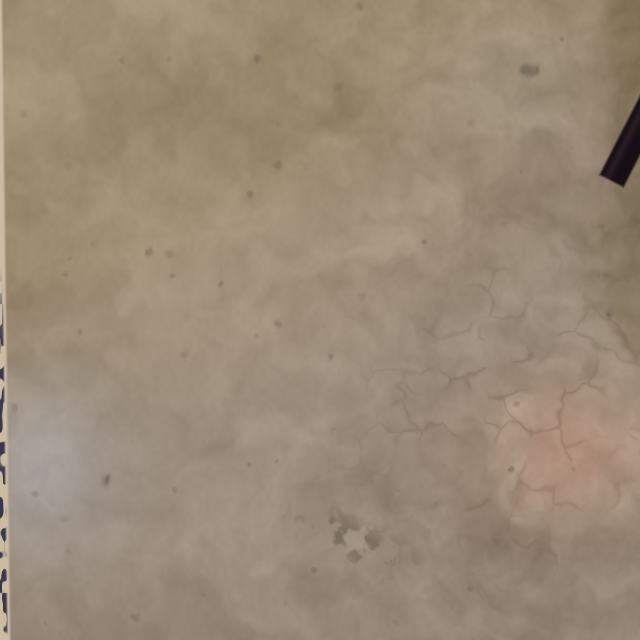
This texture is drawn by a WebGL 2 fragment shader. Its source:

```glsl
#version 300 es
precision highp float;
// A worn, polished concrete floor: layered value noise gives the mottled tone,
// warped Voronoi borders give broken hairline cracks, grid cells give specks.
// Soft glows, a patterned left border and a dark bar complete the scene.

uniform vec2 u_resolution;
out vec4 fragColor;

const vec3 CONCRETE = vec3(0.603, 0.540, 0.455);
const vec3 WARM_TINT = vec3(0.012, 0.004, -0.020);
const vec3 GREY_TINT = vec3(0.004, 0.004, 0.022);
const vec3 COOL_GLOW = vec3(0.050, 0.080, 0.125);
const vec3 PINK_GLOW = vec3(0.075, 0.008, 0.000);
const vec3 OLIVE_SHADE = vec3(-0.085, -0.080, -0.100);
const vec3 STAIN = vec3(0.36, 0.32, 0.27);
const vec3 BAR_DARK = vec3(0.085, 0.060, 0.085);
const vec3 BAR_SHEEN = vec3(0.20, 0.14, 0.16);
const vec3 BORDER_CREAM = vec3(0.80, 0.73, 0.64);
const vec3 BORDER_BLUE = vec3(0.22, 0.22, 0.30);
const float CLOUD_CONTRAST = 0.15;
const float MOTTLE_CONTRAST = 0.085;
const float GRAIN_CONTRAST = 0.014;
const float CRACK_CELLS = 16.0;
const float CRACK_DEPTH = 0.055;
const float EDGE = 0.003;

float hash(vec2 p) {
    return fract(sin(dot(p, vec2(127.1, 311.7))) * 43758.5453);
}

vec2 hash2(vec2 p) {
    return vec2(hash(p), hash(p + 57.3));
}

float noise(vec2 p) {
    vec2 i = floor(p), f = fract(p);
    f = f * f * (3.0 - 2.0 * f);
    return mix(mix(hash(i), hash(i + vec2(1, 0)), f.x),
               mix(hash(i + vec2(0, 1)), hash(i + vec2(1, 1)), f.x), f.y);
}

float fbm(vec2 p) {
    float sum = 0.0, amp = 0.5;
    for (int i = 0; i < 4; i++) {
        sum += amp * noise(p);
        p = mat2(1.6, 1.2, -1.2, 1.6) * p + 7.1;
        amp *= 0.5;
    }
    return sum / 0.94;
}

// Gap between the two nearest cell points: zero on cell borders
float cellBorder(vec2 p) {
    vec2 cell = floor(p);
    float near = 9.0, second = 9.0;
    for (int y = -1; y <= 1; y++)
    for (int x = -1; x <= 1; x++) {
        vec2 c = cell + vec2(x, y);
        float d = length(c + hash2(c) - p);
        second = min(second, max(near, d));
        near = min(near, d);
    }
    return second - near;
}

float glow(vec2 p, vec2 center, vec2 size) {
    vec2 d = (p - center) / size;
    return exp(-dot(d, d));
}

// One soft speck in some cells, of varied size and strength
float specks(vec2 p, float cells, float share, float radius) {
    vec2 cell = floor(p * cells);
    vec2 center = (cell + 0.2 + 0.6 * hash2(cell + 3.7)) / cells;
    float r = radius * (0.6 + 0.8 * hash(cell + 9.2));
    float d = length(p - center) + 0.005 * (noise(p * 170.0) - 0.5);
    float strength = 0.3 + 0.7 * hash(cell + 14.8);
    return step(hash(cell + 21.4), share) * strength * (1.0 - smoothstep(0.2 * r, 1.4 * r, d));
}

vec3 floorColor(vec2 p) {
    vec2 warp = vec2(fbm(p * 13.0), fbm(p * 13.0 + 31.0)) - 0.5;
    float lowerRight = glow(p, vec2(0.82, 0.36), vec2(0.24, 0.24));

    // Clouds, mottling and fine grain
    float cloud = fbm(p * vec2(4.0, 6.0) + warp) - 0.5;
    float mottle = fbm(p * 26.0 + 2.0 * warp) - 0.5;
    float grain = noise(p * vec2(170.0, 100.0)) - 0.5;
    float patchy = 0.7 + 0.6 * smoothstep(0.2, 0.8, p.x);
    vec3 col = CONCRETE + CLOUD_CONTRAST * cloud
             + MOTTLE_CONTRAST * patchy * mottle + GRAIN_CONTRAST * grain;

    // Broad light and tint
    float upperLeft = smoothstep(0.35, 0.95, p.y + 0.5 * (0.5 - p.x));
    col += mix(GREY_TINT, WARM_TINT, upperLeft);
    col += COOL_GLOW * glow(p, vec2(0.06, 0.28), vec2(0.10, 0.13));
    col += 0.25 * COOL_GLOW * glow(p, vec2(0.12, 0.24), vec2(0.24, 0.22));
    col += 0.35 * COOL_GLOW * glow(p, vec2(0.80, 0.88), vec2(0.15, 0.14));
    col += PINK_GLOW * glow(p + 0.06 * warp, vec2(0.89, 0.29), vec2(0.12, 0.085));
    col += OLIVE_SHADE * smoothstep(0.91, 1.01, p.x + 0.1 * warp.x) * smoothstep(0.36, 0.50, p.y);
    col -= 0.035 * glow(p, vec2(0.58, 0.24), vec2(0.16, 0.13));
    col -= 0.030 * glow(p, vec2(0.90, 0.08), vec2(0.20, 0.12));
    col -= 0.030 * glow(p, vec2(0.22, 0.20), vec2(0.13, 0.025));

    // Broken hairline cracks and faintly paler plates
    vec2 jag = vec2(noise(p * 55.0), noise(p * 55.0 + 17.0)) - 0.5;
    float border = cellBorder((p + 0.07 * warp + 0.012 * jag) * CRACK_CELLS);
    float crack = 1.0 - smoothstep(0.0, 0.13, border);
    float broken = smoothstep(0.42, 0.72, noise(p * 27.0 + 5.0));
    col -= CRACK_DEPTH * crack * broken * lowerRight;
    col += 0.018 * smoothstep(0.05, 0.3, border) * lowerRight * broken;

    // Specks, a diagonal band of scuffs and two larger spots
    float spots = 0.75 * specks(p, 13.0, 0.13, 0.0055) * (0.4 + 0.6 * smoothstep(0.3, 0.6, p.x))
                + 0.35 * specks(p + 0.37, 24.0, 0.08, 0.0060);
    vec2 q = p - vec2(0.56, 0.15);
    vec2 slanted = vec2(0.86 * q.x - 0.51 * q.y, 0.51 * q.x + 0.86 * q.y);
    float scuff = glow(slanted, vec2(0.0), vec2(0.12, 0.030)) * smoothstep(0.50, 0.70, fbm(p * 38.0));
    float large = 0.55 * glow(p + 0.03 * jag, vec2(0.83, 0.885), vec2(0.011, 0.013))
                + 0.65 * glow(p + 0.03 * jag, vec2(0.165, 0.247), vec2(0.009, 0.008));
    return mix(col, STAIN, clamp(spots + 0.6 * scuff + large, 0.0, 0.8));
}

void main() {
    vec2 p = gl_FragCoord.xy / u_resolution;
    vec3 col = floorColor(p);

    // Patterned border on the left, with a pale rim
    float rim = 0.016 - 0.013 * p.y;
    float pattern = smoothstep(0.48, 0.62, noise(p * vec2(140.0, 60.0))) * (1.0 - smoothstep(0.45, 0.6, p.y));
    vec3 trim = mix(BORDER_CREAM, BORDER_BLUE, pattern * (1.0 - smoothstep(rim - 0.007, rim - 0.002, p.x)));
    col = mix(trim, col, smoothstep(rim - EDGE, rim + EDGE, p.x));

    // Dark slanted bar at the right, with a blunt foot
    vec2 q = p - vec2(0.957, 0.72);
    float across = dot(q, vec2(0.89, -0.456));
    float lengthwise = dot(q, vec2(0.456, 0.89));
    float bar = max(max(abs(across) - 0.021, 0.703 - p.y), -0.003 - lengthwise);
    float sheen = 0.6 * glow(vec2(across, 0.0), vec2(-0.008, 0.0), vec2(0.006));
    col = mix(mix(BAR_DARK, BAR_SHEEN, sheen), col, smoothstep(-EDGE, EDGE, bar));

    fragColor = vec4(clamp(col, 0.0, 1.0), 1.0);
}
```
